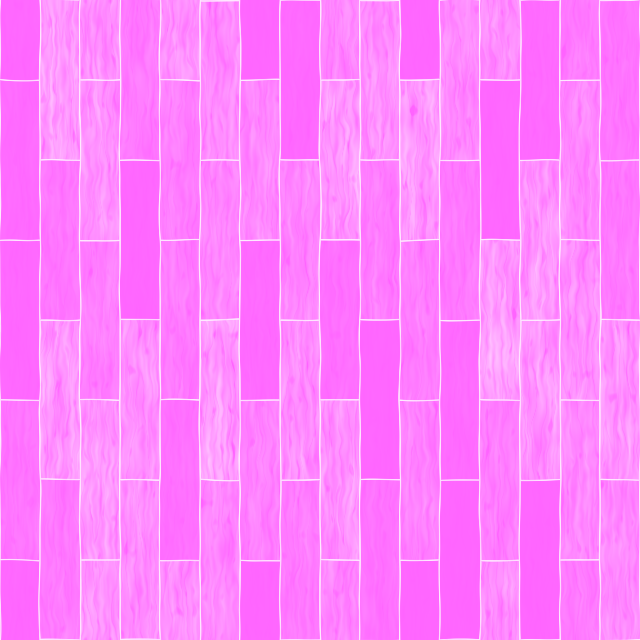
This texture is drawn by a WebGL 1 fragment shader. Its source:

```glsl
precision highp float;
uniform vec2 u_resolution;

const vec2 GRID = vec2(16.0, 4.0);        // planks across and down
const float JOINT_HALF_WIDTH = 0.0011;
const float EDGE_WOBBLE = 0.0028;
const float WOBBLE_FREQ = 16.0;
const float GRAIN_PERIOD = 512.0;
const float TONE_CURVE = 1.4;             // higher gives more plain planks
const float PLAIN_TONE = 0.05;
const float GRAIN_LIFT = 0.225;
const vec3 DEEP_PINK = vec3(1.0, 0.39, 1.0);
const vec3 PALE_PINK = vec3(1.0, 0.93, 1.0);
const vec3 JOINT_COLOR = vec3(1.0, 0.92, 1.0);

vec2 hash2(vec2 p) {
  vec3 h = fract(p.xyx * vec3(0.1031, 0.1030, 0.0973));
  h += dot(h, h.yzx + 33.33);
  return fract((h.xx + h.yz) * h.zy);
}

float cornerSlope(vec2 cell, vec2 delta, float period) {
  float angle = 6.28319 * hash2(mod(cell, period) + 3.0).x;
  return dot(vec2(cos(angle), sin(angle)), delta);
}

// Gradient noise that repeats every period cells
float gradientNoise(vec2 p, float period) {
  vec2 i = floor(p);
  vec2 f = p - i;
  vec2 u = f * f * f * (f * (f * 6.0 - 15.0) + 10.0);
  vec2 e = vec2(0.0, 1.0);
  float low = mix(cornerSlope(i, f, period),
                  cornerSlope(i + e.yx, f - e.yx, period), u.x);
  float high = mix(cornerSlope(i + e.xy, f - e.xy, period),
                   cornerSlope(i + e.yy, f - e.yy, period), u.x);
  return mix(low, high, u.y);
}

float grainNoise(vec2 p) {
  return gradientNoise(p, GRAIN_PERIOD);
}

// Lightness of the wood: wavy streaks, dark veins and small knots
float woodGrain(vec2 p) {
  p.x += 0.007 * grainNoise(p * vec2(36.0, 20.0));
  p.x += 0.003 * grainNoise(p * vec2(70.0, 55.0) + 9.0);
  float patches = grainNoise(p * vec2(34.0, 8.0));
  float streaks = grainNoise(p * vec2(140.0, 12.0));
  float fibers = grainNoise(p * vec2(220.0, 26.0));
  float veins = 1.0 - smoothstep(0.0, 0.12, abs(grainNoise(p * vec2(80.0, 8.0) + 5.0)));
  float knots = smoothstep(0.3, 0.55, grainNoise(p * vec2(105.0, 34.0) + 21.0));
  return GRAIN_LIFT + 0.13 * patches + 0.15 * streaks + 0.09 * fibers
       - 0.06 * veins - 0.13 * knots;
}

void main() {
  vec2 uv = gl_FragCoord.xy / u_resolution;
  float pixel = 1.0 / min(u_resolution.x, u_resolution.y);

  // Slightly uneven plank edges
  vec2 wobbleAt = uv * WOBBLE_FREQ + 0.5;
  vec2 wobble = vec2(gradientNoise(wobbleAt, WOBBLE_FREQ),
                     gradientNoise(wobbleAt + 7.0, WOBBLE_FREQ));
  vec2 p = (uv + EDGE_WOBBLE * wobble) * GRID;

  // Every other column is shifted by half a plank
  float column = floor(p.x);
  p.y += 0.5 * (1.0 - mod(column, 2.0));
  vec2 plank = mod(floor(p), GRID);
  vec2 local = fract(p);

  // Each plank has its own tone and cut of wood
  float tone = mix(PLAIN_TONE, 1.0, pow(hash2(plank + 41.0).x, TONE_CURVE));
  vec2 cut = 2.0 * hash2(plank + 87.0) + 0.1;
  float lift = tone * woodGrain(local / GRID + cut);
  vec3 color = mix(DEEP_PINK, PALE_PINK, clamp(lift / 0.54, 0.0, 1.0));

  // Thin pale joints, a little worn in places
  vec2 edge = min(local, 1.0 - local) / GRID;
  float joint = 1.0 - smoothstep(JOINT_HALF_WIDTH - 0.5 * pixel,
                                 JOINT_HALF_WIDTH + 0.5 * pixel, min(edge.x, edge.y));
  float wear = 0.9 + 0.25 * gradientNoise(uv * 32.0 + 0.3, 32.0);
  color = mix(color, JOINT_COLOR, joint * clamp(wear, 0.0, 1.0));

  gl_FragColor = vec4(color, 1.0);
}
```
